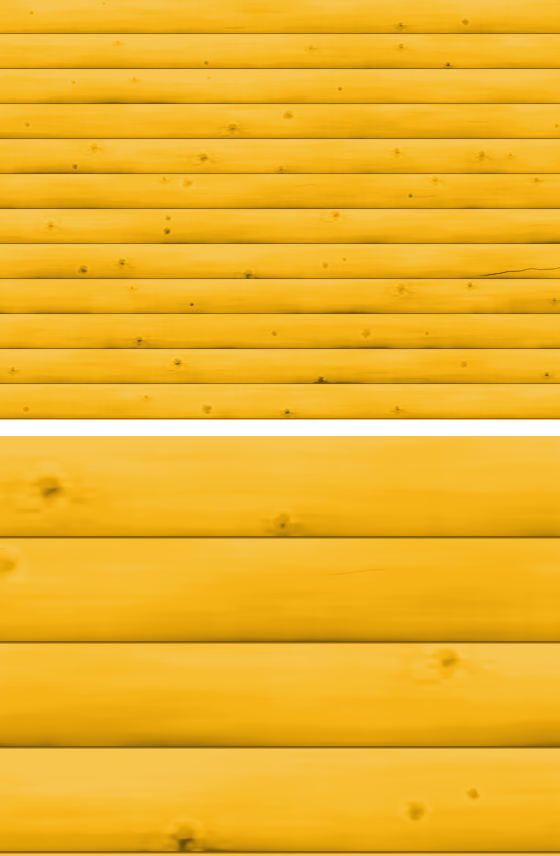
Top, the full canvas; bottom, a detail of the centre.
Reproduce this texture procedurally as a Shadertoy shader.

```glsl
// Twelve horizontal timber boards in yellow stain, each lit from above and
// darkening into a thin seam. Stretched value noise gives the grain; hashed
// slots along every board scatter knots, stains and hairline splits.

const float BOARDS = 12.0;
const float SEAM_OFFSET = 0.003;
const float SEAM_HALF_WIDTH = 0.0010;
const int KNOT_SLOTS = 7;
const float SLOT_WIDTH = 0.2;

float hash(vec2 p) {
    return fract(sin(dot(p, vec2(127.1, 311.7))) * 43758.5453);
}

float noise(vec2 p) {
    vec2 i = floor(p), f = fract(p);
    f = f * f * (3.0 - 2.0 * f);
    return mix(mix(hash(i), hash(i + vec2(1, 0)), f.x),
               mix(hash(i + vec2(0, 1)), hash(i + vec2(1, 1)), f.x), f.y);
}

float fbm(vec2 p) {
    float sum = 0.0, gain = 0.5;
    for (int i = 0; i < 4; i++) {
        sum += gain * noise(p);
        p = p * 2.03 + 17.3;
        gain *= 0.5;
    }
    return sum / 0.9375;
}

// Stain colour for a tone from 0 (umber) to 1 (pale yellow)
vec3 stainColor(float tone) {
    vec3 c = mix(vec3(0.42, 0.30, 0.04), vec3(0.79, 0.56, 0.03), smoothstep(0.0, 0.35, tone));
    c = mix(c, vec3(0.90, 0.64, 0.03), smoothstep(0.3, 0.55, tone));
    c = mix(c, vec3(0.96, 0.70, 0.08), smoothstep(0.52, 0.68, tone));
    c = mix(c, vec3(0.97, 0.74, 0.18), smoothstep(0.68, 0.83, tone));
    return mix(c, vec3(0.97, 0.77, 0.30), smoothstep(0.82, 0.97, tone));
}

// Long streaks, broad blotches and faint upright saw marks
float grain(vec2 p, float v, float seed) {
    float bend = 0.5 * noise(vec2(p.x * 5.0, seed));
    float streaks = fbm(vec2(p.x * 7.0 + seed * 13.0, v * 9.0 + bend + seed * 31.0)) - 0.5;
    float blotches = fbm(vec2(p.x * 6.0 - seed * 7.0, v * 2.0 + seed * 19.0)) - 0.5;
    float drift = noise(vec2(p.x * 2.5 + seed * 43.0, seed * 29.0)) - 0.5;
    float sawMarks = noise(vec2(p.x * 110.0, v * 1.5 + seed * 5.0)) - 0.5;
    return 0.16 * streaks + 0.34 * blotches + 0.11 * drift + 0.02 * sawMarks;
}

// Tone change of one knot: soft brown core, deeper crescent, pale collar
float knot(vec2 d, float radius, float strength, float px) {
    float wobble = 0.7 * (noise(d / radius * 1.3 + strength * 40.0) - 0.5);
    float r = length(d * vec2(0.9, 1.0)) / radius + wobble;
    float soft = 0.45 + px / radius;
    float core = 1.0 - smoothstep(1.0 - soft, 1.0 + soft, r);
    float crescent = core * smoothstep(-0.5, 0.9, (d.x - d.y) / radius);
    float collar = exp(-5.0 * (r - 1.8) * (r - 1.8));
    return 0.06 * collar - strength * (0.7 * core + 0.25 * crescent);
}

// Dirty smear drawn out along the grain beneath a knot
float smear(vec2 d, float size) {
    vec2 q = (d + vec2(0.0, 0.6 * size)) / vec2(2.4, 1.2) / size;
    return exp(-dot(q, q)) * smoothstep(0.1, 0.9, noise(d * vec2(90.0, 240.0)));
}

// Coverage of a wavering split between two points, fading at its start
float split(vec2 p, vec2 a, vec2 b, float halfWidth, float px) {
    float t = (p.x - a.x) / (b.x - a.x);
    float path = mix(a.y, b.y, t) + 0.007 * (noise(vec2(p.x * 38.0, a.y * 90.0)) - 0.5);
    float line = 1.0 - smoothstep(halfWidth, halfWidth + px, abs(p.y - path));
    return line * smoothstep(0.0, 0.3, t) * (1.0 - smoothstep(0.95, 1.0, t));
}

// Sum of everything scattered along one board
float blemishes(vec2 p, float row, float px) {
    float tone = 0.0;
    for (int i = 0; i < KNOT_SLOTS; i++) {
        vec2 id = vec2(float(i) + 3.0, row + 11.0);
        float present = step(hash(id), 0.78);
        float height = mix(0.12, 0.88, hash(id + 23.7));
        vec2 centre = vec2((float(i) + hash(id + 41.3)) * SLOT_WIDTH,
                           SEAM_OFFSET + (row + height) / BOARDS);
        float radius = mix(0.003, 0.009, pow(hash(id + 67.1), 1.5));
        float strength = mix(0.28, 0.62, hash(id + 89.9));
        vec2 d = p - centre;
        tone += present * knot(d, radius, strength, px);
        tone -= 0.26 * step(0.5, hash(id + 5.5)) * present * smear(d, radius * 2.0);
        // Short hairline, on a few slots only
        vec2 tip = centre + vec2(0.06, 0.012 * (hash(id + 7.7) - 0.5));
        tone -= 0.12 * step(0.9, hash(id + 103.0)) * split(p, centre, tip, 0.0003, px);
    }
    return tone;
}

void mainImage(out vec4 fragColor, in vec2 fragCoord) {
    vec2 p = fragCoord / iResolution.y;
    float px = 1.0 / iResolution.y;
    float across = (p.y - SEAM_OFFSET) * BOARDS;
    float row = floor(across), v = fract(across);
    float seed = hash(vec2(row, 4.7));

    // Rounded board face, pale at the top and shaded at the foot
    float tone = 0.57 + 0.37 * v + 0.09 * (seed - 0.5);
    tone -= 0.31 * exp(-11.0 * v) + 0.08 * exp(-35.0 * (1.0 - v));
    tone += grain(p, v, seed);
    float footStain = smoothstep(0.48, 0.78, fbm(vec2(p.x * 7.0, row * 8.3)));
    tone -= 0.2 * footStain * exp(-4.5 * v);
    tone += blemishes(p, row, px);
    if (row == 4.0) tone -= 0.42 * split(p, vec2(1.11, 0.343), vec2(1.36, 0.367), 0.0005, px);
    vec3 color = stainColor(clamp(tone, 0.0, 1.0));

    // Thin dark seam between boards
    float seamDistance = min(v, 1.0 - v) / BOARDS;
    float seam = 1.0 - smoothstep(SEAM_HALF_WIDTH - 0.5 * px, SEAM_HALF_WIDTH + 0.5 * px, seamDistance);
    color = mix(color, vec3(0.46, 0.32, 0.02), 0.8 * seam);
    fragColor = vec4(color, 1.0);
}
```
